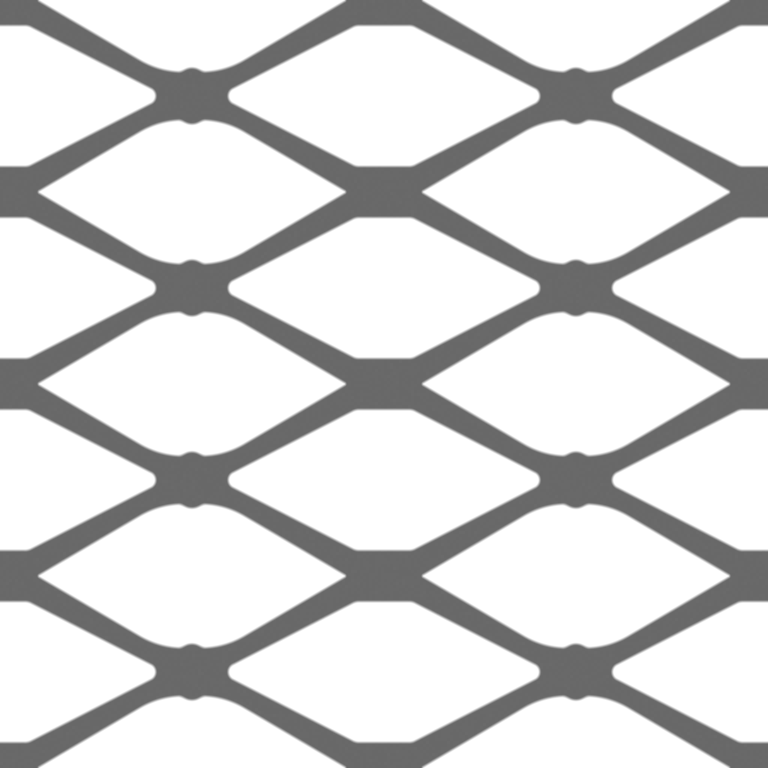
Write a WebGL 1 fragment shader that draws this pattern.

```glsl
precision highp float;

// Expanded metal mesh: grey struts around two interlocked sets of diamond holes.
// Each hole is a distance field, a round-tipped rhombus with its top and bottom
// cut flat; one set also has a small bump on the joints it touches.

uniform vec2 u_resolution;

// Lengths are fractions of the canvas.
const vec2 REPEATS = vec2(2.0, 4.0);
const vec3 METAL = vec3(0.41);
const vec3 BACKGROUND = vec3(1.0);
const float EDGE_SOFTNESS = 0.0026;
const float GRAIN_CELLS = 256.0;
const float GRAIN_AMOUNT = 0.008;

// Holes between the bumped joints: sharp tips, soft shoulders.
const float SHARP_TIP = 0.2018;
const float SHARP_SLOPE = 0.586;
const float SHARP_TIP_RADIUS = 0.002;
const float SHARP_HALF_HEIGHT = 0.0938;
const float SHOULDER_BLEND = 0.0156;

// Holes between the flat joints: blunt tips, crisp shoulders.
const float BLUNT_TIP = 0.2161;
const float BLUNT_SLOPE = 0.512;
const float BLUNT_TIP_RADIUS = 0.0111;
const float BLUNT_HALF_HEIGHT = 0.0918;
const float CRISP_BLEND = 0.002;

// Bump above and below each rounded joint.
const float BUMP_OFFSET = 0.0176;
const float BUMP_RADIUS = 0.0189;
const float BUMP_BLEND = 0.004;

float hash(vec2 p) {
  vec3 q = fract(p.xyx * 0.1031);
  q += dot(q, q.yzx + 33.33);
  return fract((q.x + q.y) * q.z);
}

float smoothMax(float a, float b, float blend) {
  float h = max(blend - abs(a - b), 0.0) / blend;
  return max(a, b) + 0.25 * h * h * blend;
}

// Position relative to the nearest cell centre, folded into one quadrant.
vec2 foldedCell(vec2 uv, vec2 shift) {
  return abs(fract(uv * REPEATS + shift) - 0.5) / REPEATS;
}

// Rhombus with rounded side tips; tip is where the straight edges would meet.
float rhombus(vec2 p, float tip, float slope, float radius) {
  vec2 normal = normalize(vec2(slope, 1.0));
  vec2 q = p - vec2(tip - radius / normal.x, 0.0);
  bool beyondTip = dot(q, vec2(normal.y, -normal.x)) > 0.0;
  return (beyondTip ? length(q) : dot(q, normal)) - radius;
}

float sharpHole(vec2 p) {
  float d = rhombus(p, SHARP_TIP, SHARP_SLOPE, SHARP_TIP_RADIUS);
  d = smoothMax(d, p.y - SHARP_HALF_HEIGHT, SHOULDER_BLEND);
  vec2 bumpCentre = vec2(0.0, 0.5 / REPEATS.y - BUMP_OFFSET);
  return smoothMax(d, BUMP_RADIUS - length(p - bumpCentre), BUMP_BLEND);
}

float bluntHole(vec2 p) {
  float d = rhombus(p, BLUNT_TIP, BLUNT_SLOPE, BLUNT_TIP_RADIUS);
  return smoothMax(d, p.y - BLUNT_HALF_HEIGHT, CRISP_BLEND);
}

void main() {
  vec2 uv = gl_FragCoord.xy / u_resolution;

  // The two hole sets are offset by half a cell both ways.
  float holes = min(sharpHole(foldedCell(uv, vec2(0.0, 0.5))),
                    bluntHole(foldedCell(uv, vec2(0.5, 0.0))));

  float pixel = 1.0 / min(u_resolution.x, u_resolution.y);
  float softness = max(EDGE_SOFTNESS, 0.7 * pixel);
  float metalMask = smoothstep(-softness, softness, holes);

  // Barely visible grain on the metal, wrapped at the canvas edge.
  float grain = hash(mod(floor(uv * GRAIN_CELLS), GRAIN_CELLS)) - 0.5;
  vec3 metal = METAL + GRAIN_AMOUNT * grain;

  gl_FragColor = vec4(mix(BACKGROUND, metal, metalMask), 1.0);
}
```
